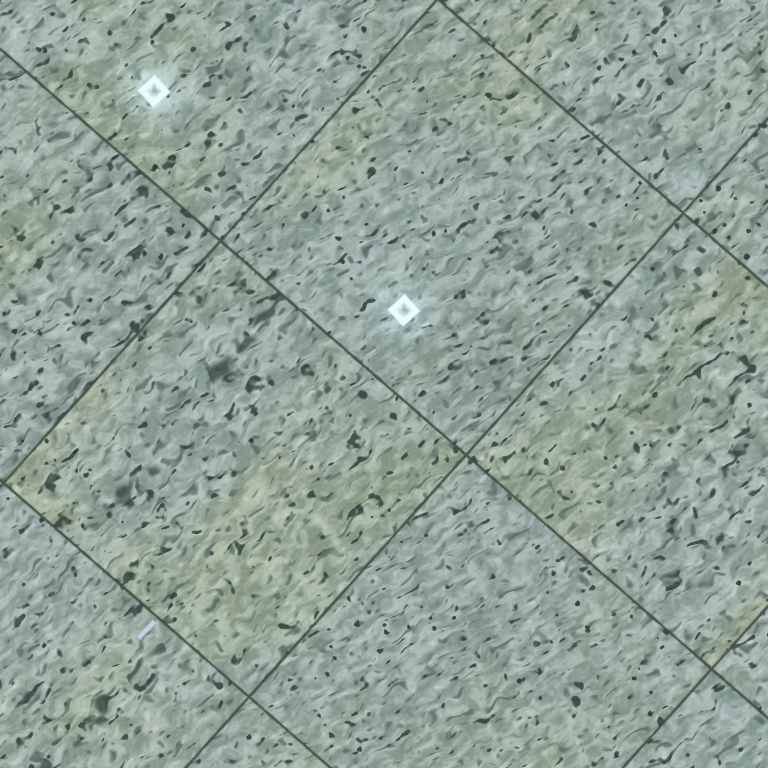
Reproduce this texture procedurally as a WebGL 2 fragment shader.

```glsl
#version 300 es
precision highp float;
// Polished granite floor of large slabs laid diagonally with thin dark joints.
// A sheared lattice gives the slabs; stretched, warped noise gives the mineral
// grain, veins and specks of each slab; small lamps are mirrored in the polish.
uniform vec2 u_resolution;
out vec4 fragColor;

float hash(vec2 p) {
    return fract(sin(dot(p, vec2(127.1, 311.7))) * 43758.5);
}

float noise(vec2 p) {
    vec2 i = floor(p), f = fract(p);
    f = f * f * (3.0 - 2.0 * f);
    return mix(mix(hash(i), hash(i + vec2(1, 0)), f.x),
               mix(hash(i + vec2(0, 1)), hash(i + vec2(1, 1)), f.x), f.y);
}

float fbm(vec2 p) {
    float sum = 0.0, amp = 0.53;
    for (int i = 0; i < 4; i++) {
        sum += amp * noise(p);
        p = mat2(1.6, 1.2, -1.2, 1.6) * p + 7.3;
        amp *= 0.5;
    }
    return sum;
}

mat2 rotation(float a) {
    return mat2(cos(a), -sin(a), sin(a), cos(a));
}

// Irregular mineral specks, one candidate per grid cell
float specks(vec2 p, float density) {
    vec2 cell = floor(p);
    vec2 center = 0.3 + 0.4 * vec2(hash(cell), hash(cell + 31.7));
    float radius = mix(0.08, 0.25, hash(cell + 57.1));
    float d = length(fract(p) - center) + 0.25 * (noise(p * 4.0) - 0.5);
    return step(1.0 - density, hash(cell + 83.9)) * (1.0 - smoothstep(radius - 0.08, radius + 0.08, d));
}

vec3 granite(vec2 p, vec2 slab) {
    float seed = hash(slab + 3.7);
    vec2 q = p + 5.0 * vec2(seed, hash(slab + 19.3));
    vec2 warp = vec2(noise(q * 60.0), noise(q * 60.0 + 40.0)) - 0.5;
    vec2 grain = rotation(0.68 + 0.3 * (seed - 0.5)) * q + 0.011 * warp;
    vec2 bed = rotation(0.88) * q + 0.03 * (fbm(q * 9.0) - 0.5);

    // Pale ground with fine tonal changes and faint clouds
    float tone = 0.8 * fbm(grain * vec2(60.0, 115.0)) + 0.2 * fbm(q * 11.0 + 9.0);
    vec3 color = mix(vec3(0.515, 0.585, 0.555), vec3(0.675, 0.735, 0.715), smoothstep(0.28, 0.7, tone));

    // Slightly warm clouds and cool bands
    float warm = smoothstep(0.44, 0.78, fbm(bed * vec2(4.0, 7.0) + 21.0) + 0.1 * (seed - 0.5));
    color += warm * vec3(0.008, 0.002, -0.045);
    color += (0.5 - fbm(bed * vec2(3.0, 10.0))) * vec3(-0.03, -0.01, 0.03);

    // Short slanted flecks, denser inside the veins
    float vein = smoothstep(0.47, 0.75, fbm(bed * vec2(3.5, 15.0) + 50.0));
    float flecks = noise(grain * vec2(82.0, 180.0));
    float gray = smoothstep(0.68 - 0.07 * vein, 0.98, flecks);
    color = mix(color, vec3(0.33, 0.40, 0.38), 0.8 * gray);
    float chips = noise(grain * vec2(68.0, 135.0) + 70.0) + 0.24 * noise(q * 170.0);
    color = mix(color, vec3(0.20, 0.26, 0.24), 0.88 * smoothstep(0.93 - 0.1 * vein, 1.08, chips));
    float glints = noise(grain * vec2(75.0, 160.0) + 130.0);
    color += 0.06 * smoothstep(0.65, 0.93, glints);

    // Chains of dark chips along a vein on some slabs
    float crack = abs(fract(bed.y * 2.6 + seed) - 0.5 + 0.08 * (noise(bed * 40.0) - 0.5));
    float broken = smoothstep(0.5, 0.72, noise(grain * vec2(60.0, 75.0) + 11.0));
    color = mix(color, vec3(0.22, 0.27, 0.25),
                0.75 * step(0.6, seed) * broken * (1.0 - smoothstep(0.01, 0.035, crack)));

    // Scattered dark and rusty specks, clustered in a few patches
    float patches = smoothstep(0.52, 0.76, fbm(q * 6.0 + 90.0));
    float dots = specks(rotation(0.4) * q * 66.0, 0.025 + 0.2 * patches);
    vec3 dotColor = mix(vec3(0.17, 0.21, 0.19), vec3(0.28, 0.26, 0.19), warm * hash(floor(q * 26.0)));
    color = mix(color, dotColor, 0.85 * dots);

    return color + 0.015 * (hash(slab + 71.0) - 0.5) + 0.05 * (noise(q * 240.0) - 0.5);
}

float boxDistance(vec2 p, vec2 halfSize) {
    vec2 d = abs(p) - halfSize;
    return length(max(d, 0.0)) + min(max(d.x, d.y), 0.0);
}

// Square lamp with a bright rim, a dim mottled center and a soft halo
vec3 addLamp(vec3 color, vec2 p, float px) {
    float d = boxDistance(rotation(0.74) * p, vec2(0.0145));
    color += vec3(0.10, 0.14, 0.18) * exp(-dot(p, p) * 900.0);
    float rim = smoothstep(-0.012, -0.005, d);
    vec3 lamp = mix(vec3(0.70, 0.81, 0.82), vec3(0.93, 0.99, 1.0), rim);
    lamp += 0.2 * (1.0 - rim) * (noise(p * 220.0) - 0.5);
    return mix(color, lamp, 1.0 - smoothstep(-px, px + 0.001, d));
}

void main() {
    vec2 p = gl_FragCoord.xy / u_resolution;
    float px = 1.0 / min(u_resolution.x, u_resolution.y);

    // Slab lattice, anchored where four slabs meet
    vec2 grid = inverse(mat2(0.3197, -0.2786, 0.2826, 0.3151)) * (p - vec2(0.607, 0.4076));
    vec3 color = granite(p, floor(grid));

    // Joints with a slightly worn edge
    vec2 edge = 0.424 * abs(fract(grid + 0.5) - 0.5);
    float joint = min(edge.x, edge.y) + 0.0008 * (noise(p * 130.0) - 0.5);
    color *= 1.0 - 0.08 * (1.0 - smoothstep(0.001, 0.005, joint));
    color = mix(color, vec3(0.25, 0.30, 0.26), 0.9 * (1.0 - smoothstep(0.0015 - px, 0.0015 + px, joint)));

    // Mirrored lamps: two squares and a thin bar
    color = addLamp(color, p - vec2(0.2005, 0.8815), px);
    color = addLamp(color, p - vec2(0.526, 0.596), px);
    float bar = boxDistance(rotation(0.82) * (p - vec2(0.191, 0.180)), vec2(0.0145, 0.0025));
    color = mix(color, vec3(0.77, 0.86, 0.96), 0.9 * (1.0 - smoothstep(-px, px + 0.001, bar)));

    fragColor = vec4(clamp(color, 0.0, 1.0), 1.0);
}
```
